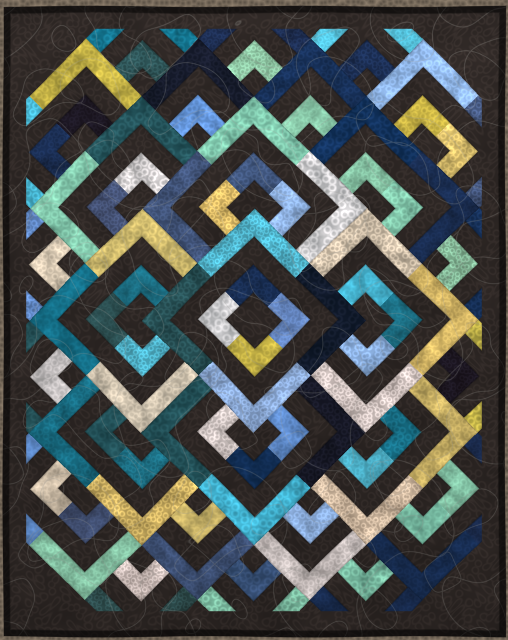
Reproduce this pattern procedurally as a Shadertoy shader.

```glsl
// A patchwork quilt of overlapping square rings set on point, in batik fabrics on dark cloth.
// Each block is one cell of a 45 degree grid; its ring centre is the grid corner nearest the middle.
// Ring bands come from Chebyshev distance, fabric from cellular noise, mottling from layered sines.

const float BLOCK = 0.1755;                  // half diagonal of a large ring
const vec2 FIELD = vec2(0.356, 0.455);       // half size of the pieced area
const vec3 DARK_CLOTH = vec3(0.185, 0.158, 0.148);
const vec3 THREAD = vec3(0.60, 0.60, 0.58);

const vec3 FABRICS[13] = vec3[13](
    vec3(0.29, 0.70, 0.81), vec3(0.39, 0.54, 0.79), vec3(0.74, 0.65, 0.25),
    vec3(0.80, 0.76, 0.76), vec3(0.10, 0.42, 0.51), vec3(0.24, 0.31, 0.46),
    vec3(0.09, 0.17, 0.32), vec3(0.82, 0.75, 0.67), vec3(0.09, 0.09, 0.15),
    vec3(0.54, 0.67, 0.86), vec3(0.16, 0.30, 0.32), vec3(0.81, 0.70, 0.40),
    vec3(0.51, 0.74, 0.63));

float hash(vec2 p) {
    vec3 q = fract(p.xyx * vec3(0.1031, 0.1030, 0.0973));
    q += dot(q, q.yzx + 33.33);
    return fract((q.x + q.y) * q.z);
}

// Distance to the nearest jittered cell point.
float cellular(vec2 p) {
    vec2 base = floor(p);
    float nearest = 2.0;
    for (int y = -1; y <= 1; y++)
    for (int x = -1; x <= 1; x++) {
        vec2 c = base + vec2(x, y);
        vec2 site = c + 0.15 + 0.7 * vec2(hash(c), hash(c + 57.0));
        nearest = min(nearest, length(p - site));
    }
    return nearest;
}

// Cloudy dye, about -1 to 1.
float mottle(vec2 p) {
    float sum = 0.0, gain = 0.5;
    for (int i = 0; i < 4; i++) {
        p = mat2(0.8, 0.6, -0.6, 0.8) * p + 1.7;
        sum += gain * sin(p.x + 1.6 * sin(p.y)) * cos(p.y * 0.8 + sin(p.x));
        p *= 1.8;
        gain *= 0.6;
    }
    return sum;
}

float meander(vec2 p) {
    return sin(25.0 * p.x + 2.4 * sin(31.0 * p.y)) + sin(27.0 * p.y + 2.6 * sin(29.0 * p.x + 1.0)) - 0.5;
}

// Coverage of a thin stitched line along the zero level of the meander.
float stitch(vec2 p, float halfWidth, float blur) {
    const float STEP = 0.001;
    float f = meander(p);
    vec2 slope = vec2(meander(p + vec2(STEP, 0.0)), meander(p + vec2(0.0, STEP))) - f;
    float d = abs(f) * STEP / max(length(slope), 0.015);
    return 1.0 - smoothstep(halfWidth - blur, halfWidth + blur, d);
}

float band(float d, float inner, float outer, float blur) {
    return smoothstep(inner - blur, inner + blur, d) * (1.0 - smoothstep(outer - blur, outer + blur, d));
}

vec3 darkCloth(vec2 p) {
    float scroll = band(cellular(p * 62.0 + 0.5 * sin(p.yx * 90.0)), 0.28, 0.46, 0.09);
    return DARK_CLOTH * (0.90 + 0.22 * scroll + 0.10 * mottle(p * 40.0));
}

vec3 batik(vec2 p, vec2 cell, float layer) {
    float id = mod(3.0 * cell.x + 5.0 * cell.y + 4.0 * cell.x * cell.y + 6.0 * layer, 13.0);
    vec3 dye = FABRICS[int(id + 0.5)];
    float seed = hash(cell + 40.0 + 19.0 * layer);
    float print = band(cellular(p * mix(70.0, 115.0, seed) + seed * 9.0), 0.25, 0.50, 0.12) - 0.4;
    float printGain = mix(0.08, 0.30, fract(seed * 7.0));
    dye *= 1.0 + 0.25 * mottle(p * 75.0 + seed * 30.0);
    dye += (dye * 0.7 + 0.06) * print * printGain;
    return dye + 0.05 * vec3(seed - 0.6, 0.3 - 0.4 * seed, 0.5 - seed);
}

// Blocks: colour of the pieced cloth at p.
vec3 patchwork(vec2 p, float blur) {
    vec3 cloth = darkCloth(p);
    vec2 wavy = p + 0.0013 * sin(p.yx * vec2(27.0, 33.0) + vec2(0.0, 1.0));
    vec2 grid = vec2(wavy.x + wavy.y, wavy.y - wavy.x) / BLOCK;
    vec2 cell = floor(grid);
    vec2 side = step(0.0, grid) * 2.0 - 1.0;
    vec2 rank = floor(abs(grid));
    vec2 centre = side * (rank.x + rank.y == 1.0 ? vec2(1.0) : rank);
    vec2 offset = abs(grid - centre);
    float d = max(offset.x, offset.y);
    float soft = 1.4 * blur / BLOCK;

    float pieced = 1.0 - step(4.0, max(rank.x, rank.y));
    vec2 inside = FIELD - abs(p);
    pieced *= smoothstep(-blur, blur, min(inside.x, inside.y));
    vec3 color = mix(cloth, batik(p, cell, 1.0), band(d, 0.25, 0.50, soft) * pieced);
    color = mix(color, batik(p, cell, 0.0), smoothstep(0.75 - soft, 0.75 + soft, d) * pieced);

    // Seams sink slightly where patches meet.
    float seam = abs(fract(d * 4.0 + 0.5) - 0.5) / 4.0;
    return color * (1.0 - 0.22 * pieced * (1.0 - smoothstep(0.0, 0.022, seam)));
}

vec3 quilt(vec2 p, float blur) {
    vec3 color = patchwork(p, blur);
    float thread = max(stitch(p, 0.0006, blur), stitch(p.yx * 0.8 + 0.37, 0.0005, blur));
    color = mix(color, THREAD, 0.32 * thread);
    color *= 1.0 + 0.16 * p.y + 0.05 * mottle(p * 9.0);

    // Binding and the floor beyond it.
    vec2 low = p + vec2(0.392, 0.495), high = vec2(0.393, 0.490) - p;
    float edge = min(min(low.x, low.y), min(high.x, high.y)) + 0.001 * sin(p.x * 19.0 + p.y * 13.0);
    color *= mix(0.45, 1.0, smoothstep(0.009, 0.012, edge));
    vec3 floorColor = vec3(0.47, 0.42, 0.36) * (0.75 + 0.5 * cellular(p * 120.0));
    return mix(floorColor, color, smoothstep(-blur, blur, edge));
}

void mainImage(out vec4 fragColor, in vec2 fragCoord) {
    vec3 sum = vec3(0.0);
    for (int i = 0; i < 4; i++) {
        vec2 jitter = vec2(i % 2, i / 2) * 0.5 - 0.25;
        vec2 p = (fragCoord + jitter - 0.5 * iResolution.xy) / iResolution.y;
        sum += quilt(p, 0.5 / iResolution.y);
    }
    fragColor = vec4(clamp(sum * 0.25, 0.0, 1.0), 1.0);
}
```
